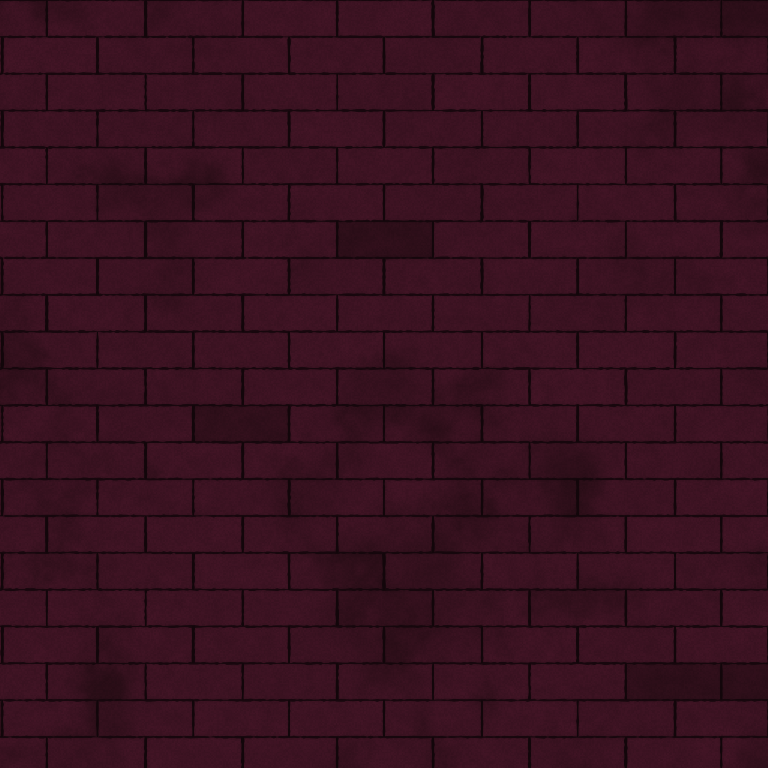
Give the GLSL for this texture, as a Shadertoy shader.

```glsl
// Dark wine-red brick wall in running bond with thin, rough, near-black joints.
// Distances to the nearest joints draw the mortar; layered value noise adds
// grain and soot, and a per-brick hash picks a few bricks that are darker.

const float COLUMNS = 8.0;            // bricks across
const float ROWS = 20.84;             // courses down, the lowest is cut off
const float EVEN_SHIFT = 0.51;        // joint offset of even courses, in bricks
const float ODD_SHIFT = 0.01;         // joint offset of odd courses
const float JOINT_JITTER = 0.025;     // sideways drift of joints, in bricks
const float BED_HALF = 0.00125;       // half width of horizontal joints
const float HEAD_HALF = 0.00165;      // half width of vertical joints
const float ROUGHNESS = 0.0016;       // raggedness of the joint edges
const float SHADE_REACH = 0.0045;     // soft shading beside the joints
const float SHADE_AMOUNT = 0.10;
const float GRAIN_CELLS = 512.0;
const float GRAIN_AMOUNT = 0.11;
const float DARK_BRICK_SHARE = 0.04;

const vec3 BRICK_COLOR = vec3(0.236, 0.073, 0.133);
const vec3 SOOT_COLOR = vec3(0.155, 0.050, 0.085);
const vec3 JOINT_COLOR = vec3(0.070, 0.022, 0.040);

float hash(vec2 p) {
    vec3 q = fract(vec3(p.xyx) * 0.1031);
    q += dot(q, q.yzx + 33.33);
    return fract((q.x + q.y) * q.z);
}

float valueNoise(vec2 p) {
    vec2 cell = floor(p);
    vec2 f = fract(p);
    f = f * f * (3.0 - 2.0 * f);
    float low = mix(hash(cell), hash(cell + vec2(1.0, 0.0)), f.x);
    float high = mix(hash(cell + vec2(0.0, 1.0)), hash(cell + 1.0), f.x);
    return mix(low, high, f.y);
}

float fbm(vec2 p) {
    float sum = 0.0;
    float weight = 0.5;
    for (int i = 0; i < 5; i++) {
        sum += weight * valueNoise(p);
        p = p * 2.07 + 17.3;
        weight *= 0.5;
    }
    return sum;
}

// Smooth coverage of a line at distance d from its centre
float line(float d, float halfWidth, float pixel) {
    return 1.0 - smoothstep(halfWidth - 0.5 * pixel, halfWidth + 0.5 * pixel, d);
}

void mainImage(out vec4 fragColor, in vec2 fragCoord) {
    vec2 uv = fragCoord / iResolution.xy;
    float pixel = 1.0 / min(iResolution.x, iResolution.y);

    // Courses are counted from the top edge
    float down = (1.0 - uv.y) * ROWS;
    float row = floor(down);
    float parity = mod(row, 2.0);
    float bedDistance = abs(down - round(down)) / ROWS;

    // Nearest vertical joint, drifting alike in every second course
    float across = uv.x * COLUMNS - mix(EVEN_SHIFT, ODD_SHIFT, parity);
    float joint = round(across);
    float drift = (hash(vec2(joint + 40.0, parity + 7.0)) - 0.5) * 2.0 * JOINT_JITTER;
    float offset = across - joint - drift;
    float headDistance = abs(offset) / COLUMNS;
    vec2 brick = vec2(joint - step(offset, 0.0) + 20.0, row + 3.0);

    // Soot: cloudy blotches taken up differently by each brick
    float uptake = mix(0.35, 1.0, hash(brick + 71.0));
    float cloud = smoothstep(0.50, 0.78, fbm(uv * 8.0 + 4.0));
    float soot = cloud * uptake;
    float darkBrick = step(1.0 - DARK_BRICK_SHARE, hash(brick + 11.0));
    soot = max(soot, darkBrick * mix(0.5, 0.9, fbm(uv * 40.0)));
    vec3 color = mix(BRICK_COLOR, SOOT_COLOR, soot);

    // Slight tone shift per brick, mottling and fine grain
    color *= 1.0 + 0.05 * (hash(brick) - 0.5);
    color *= 1.0 + 0.16 * (fbm(uv * 60.0) - 0.48);
    color *= 1.0 + GRAIN_AMOUNT * (hash(floor(uv * GRAIN_CELLS)) - 0.5);

    // Soft shading towards the joints
    float nearest = min(bedDistance, headDistance);
    color *= 1.0 - SHADE_AMOUNT * (1.0 - smoothstep(0.0, SHADE_REACH, nearest));

    // Ragged joints; the vertical ones are darker and vary in width
    float ragged = (valueNoise(uv * 230.0) - 0.5) * ROUGHNESS;
    float headHalf = HEAD_HALF * mix(0.8, 1.2, hash(vec2(joint + 90.0, row)));
    float bed = 0.85 * line(bedDistance + ragged, BED_HALF, pixel);
    float head = line(headDistance + 0.6 * ragged, headHalf, pixel);
    color = mix(color, JOINT_COLOR, max(bed, head));

    fragColor = vec4(color, 1.0);
}
```
